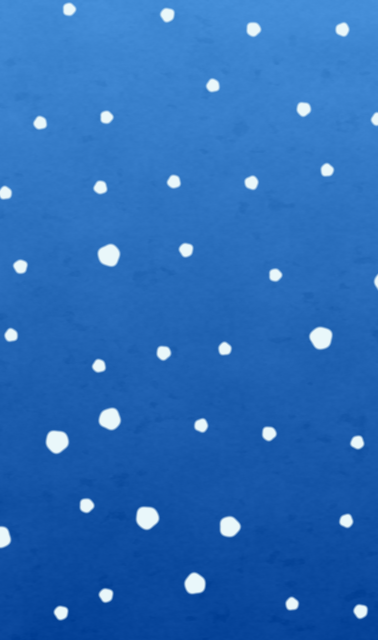
This pattern is drawn by a Shadertoy shader. Its source:

```glsl
const vec3 SKY_LOW = vec3(0.025, 0.265, 0.600);
const vec3 SKY_MID = vec3(0.140, 0.402, 0.712);
const vec3 SKY_HIGH = vec3(0.262, 0.550, 0.840);
const vec3 SNOW = vec3(0.915, 0.968, 0.980);

// Lengths are fractions of the canvas width
const float CELL = 0.217;
const float JITTER = 0.52;
const float BIG_SHARE = 0.31;
const float BIG_RADIUS = 0.0285;
const float SMALL_RADIUS = 0.0175;
const float WOBBLE = 0.045;
const float EDGE = 0.0045;

const float MOTTLE = 0.040;
const float GRAIN = 0.035;
const float SMUDGE = 0.030;

// Integer hash: two values in 0..1 per lattice cell
vec2 hash2(vec2 cell) {
    uvec2 v = uvec2(ivec2(cell) + 4096) * 1664525u + 1013904223u;
    v.x += v.y * 1664525u;
    v.y += v.x * 1664525u;
    v ^= v >> 16u;
    v.x += v.y * 1664525u;
    v.y += v.x * 1664525u;
    v ^= v >> 16u;
    return vec2(v & 0xffffu) / 65535.0;
}

float noise(vec2 p) {
    vec2 i = floor(p), f = fract(p);
    f = f * f * (3.0 - 2.0 * f);
    float low = mix(hash2(i).x, hash2(i + vec2(1, 0)).x, f.x);
    float high = mix(hash2(i + vec2(0, 1)).x, hash2(i + vec2(1, 1)).x, f.x);
    return mix(low, high, f.y);
}

float fbm(vec2 p) {
    float sum = 0.0, amplitude = 0.5;
    for (int i = 0; i < 4; i++) {
        sum += amplitude * noise(p);
        p = mat2(1.6, 1.0, -1.0, 1.6) * p + 17.0;
        amplitude *= 0.5;
    }
    return sum;
}

// Signed distance to the nearest snow dot on a staggered, jittered grid
float snowDistance(vec2 p) {
    vec2 home = floor(p / CELL);
    float nearest = 1.0;
    for (int y = -1; y <= 1; y++) {
        for (int x = -1; x <= 1; x++) {
            vec2 cell = home + vec2(x, y);
            vec2 offset = 0.5 + JITTER * (hash2(cell) - 0.5);
            offset.x += 0.5 * mod(cell.y, 2.0);
            vec2 traits = hash2(cell + 300.0);
            float radius = traits.x < BIG_SHARE ? BIG_RADIUS : SMALL_RADIUS;
            radius *= 0.94 + 0.12 * traits.y;

            // Uneven, hand-cut outline
            vec2 d = p - (cell + offset) * CELL;
            float angle = atan(d.y, d.x);
            float phase = 6.2832 * traits.y;
            float ripple = cos(3.0 * angle + phase) + 0.7 * cos(5.0 * angle - 2.0 * phase);
            nearest = min(nearest, length(d) - radius * (1.0 + WOBBLE * ripple));
        }
    }
    return nearest;
}

// Brightness variation of fibrous paper
float paper(vec2 p) {
    float mottle = fbm(p * vec2(7.0, 11.0)) - 0.47;
    float grain = fbm(p * vec2(75.0, 120.0) + 40.0) - 0.47;
    float smudge = smoothstep(0.60, 0.80, fbm(p * vec2(22.0, 34.0) + 90.0));
    return MOTTLE * mottle + GRAIN * grain - SMUDGE * smudge;
}

void mainImage(out vec4 fragColor, in vec2 fragCoord) {
    vec2 p = fragCoord / iResolution.x;
    float height = fragCoord.y / iResolution.y;

    // Vertical gradient with paper texture
    vec3 color = mix(SKY_LOW, SKY_MID, smoothstep(0.0, 1.0, height) + 0.5 * height);
    color = height < 0.5 ? mix(SKY_LOW, SKY_MID, 2.0 * height)
                         : mix(SKY_MID, SKY_HIGH, 2.0 * height - 1.0);
    color += paper(p);

    // Soft-edged snow
    float softness = max(EDGE, 0.75 / iResolution.x);
    float snow = 1.0 - smoothstep(-softness, softness, snowDistance(p));
    color = mix(color, SNOW, snow);

    fragColor = vec4(clamp(color, 0.0, 1.0), 1.0);
}
```
